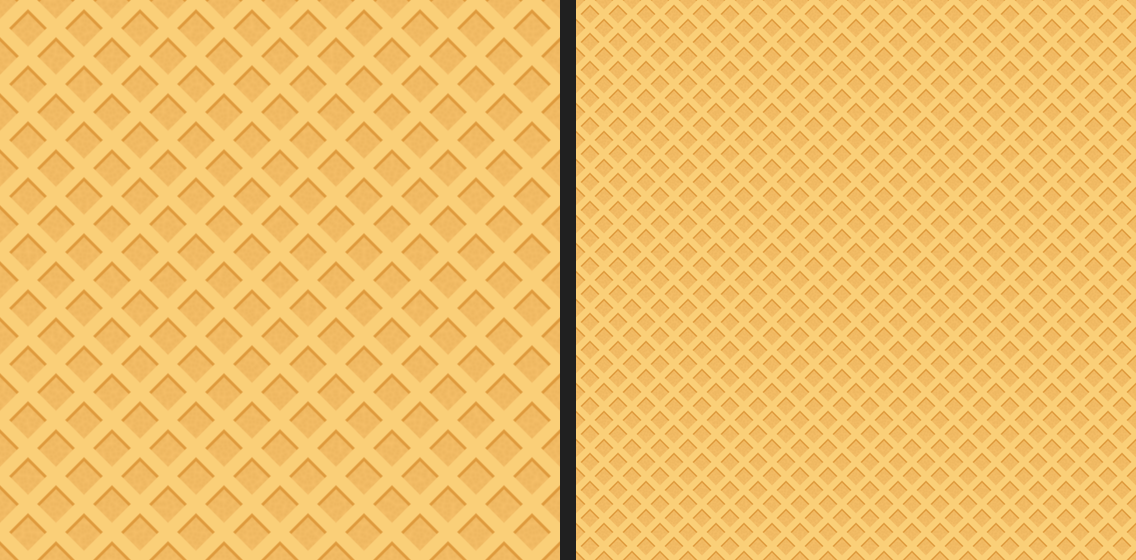
Left, the tile; right, the same tile 2 across and 2 down.
This pattern is drawn by a three.js fragment shader. Its source:

```glsl
#define REPEATS 10.0
#define PIT_RADIUS 0.335
#define SHADOW_DROP 0.072
#define EDGE_SOFTNESS 0.024
#define GRAIN_CELLS 120.0
#define GRAIN_STRENGTH 0.03
#define RIDGE_COLOR vec3(0.98, 0.81, 0.47)
#define PIT_COLOR vec3(0.945, 0.73, 0.39)
#define SHADOW_COLOR vec3(0.875, 0.605, 0.24)

varying vec2 vUv;

vec2 hash2(vec2 p) {
  vec2 q = vec2(dot(p, vec2(127.1, 311.7)), dot(p, vec2(269.5, 183.3)));
  return fract(sin(q) * 43758.5);
}

// Distance to the nearest scattered point, wrapping at the canvas edges
float cellular(vec2 p) {
  vec2 cell = floor(p);
  vec2 local = fract(p);
  float nearest = 2.0;
  for (int y = -1; y <= 1; y++) {
    for (int x = -1; x <= 1; x++) {
      vec2 offset = vec2(float(x), float(y));
      vec2 point = offset + hash2(mod(cell + offset, GRAIN_CELLS));
      nearest = min(nearest, distance(local, point));
    }
  }
  return nearest;
}

// Negative inside an upright diamond, measured along its half diagonal
float diamond(vec2 p) {
  return abs(p.x) + abs(p.y) - PIT_RADIUS;
}

float coverage(float d) {
  return 1.0 - smoothstep(-EDGE_SOFTNESS, EDGE_SOFTNESS, d);
}

void main() {
  // Two interleaved square grids: cell centres and cell corners
  vec2 grid = vUv * REPEATS;
  vec2 center = fract(grid) - 0.5;
  vec2 corner = fract(grid + 0.5) - 0.5;
  vec2 p = diamond(center) < diamond(corner) ? center : corner;

  // The pit floor sits lower, leaving shade along both upper walls
  float pit = coverage(diamond(p));
  float pitFloor = coverage(diamond(p + vec2(0.0, SHADOW_DROP)));

  // Faint grain on the pit floor
  float grain = (cellular(vUv * GRAIN_CELLS) - 0.45) * GRAIN_STRENGTH;
  vec3 inside = mix(SHADOW_COLOR, PIT_COLOR + grain, pitFloor);

  gl_FragColor = vec4(mix(RIDGE_COLOR, inside, pit), 1.0);
}
```
